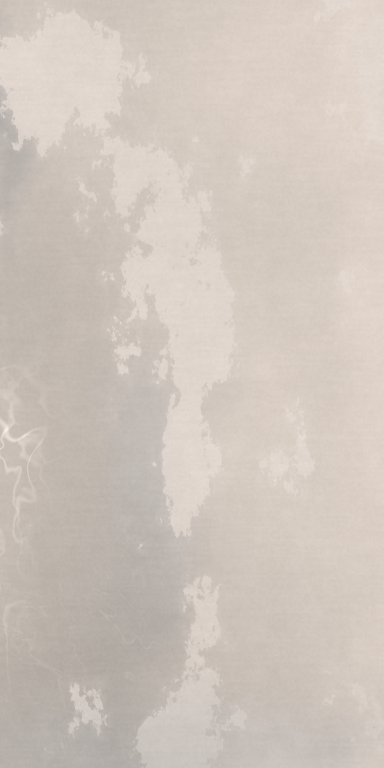
Write a Shadertoy shader that draws this texture.

```glsl
float hash(vec2 cell) {
    uvec2 q = uvec2(ivec2(cell) + 4096) * uvec2(1597334673u, 3812015801u);
    uint h = (q.x ^ q.y) * 1597334673u;
    h = (h ^ (h >> 15)) * 2246822519u;
    return float((h ^ (h >> 13)) >> 8) / 16777216.0;
}

float noise(vec2 p) {
    vec2 i = floor(p), f = fract(p);
    f = f * f * (3.0 - 2.0 * f);
    return mix(mix(hash(i), hash(i + vec2(1, 0)), f.x),
               mix(hash(i + vec2(0, 1)), hash(i + vec2(1, 1)), f.x), f.y);
}

float fbm(vec2 p, float gain) {
    float sum = 0.0, total = 0.0, amp = 1.0;
    for (int i = 0; i < 6; i++) {
        sum += amp * noise(p);
        total += amp;
        amp *= gain;
        p = mat2(1.6, 1.2, -1.2, 1.6) * p + 7.3;
    }
    return sum / total;
}

// Soft elliptical spot
float blob(vec2 p, vec2 center, vec2 radius) {
    vec2 d = (p - center) / radius;
    return exp(-dot(d, d));
}

// Thin curling line along the middle level of warped noise
float wisp(vec2 p, float width) {
    p += 0.08 * vec2(noise(p * 9.0), noise(p * 9.0 + 31.0));
    float n = 0.8 * noise(p * vec2(11.0, 7.0)) + 0.2 * noise(p * 30.0);
    return 1.0 - smoothstep(0.0, width, abs(n - 0.5));
}

void mainImage(out vec4 fragColor, in vec2 fragCoord) {
    vec2 p = fragCoord / iResolution.x;
    p.y *= 2.0 * iResolution.x / iResolution.y;
    float cloud = fbm(p * vec2(3.0, 2.2) + 5.0, 0.5) - 0.5;
    vec2 q = p + 0.12 * (vec2(noise(p * 5.0), noise(p * 5.0 + 19.0)) - 0.5);

    // Broad stain: taupe on the left, pale beige on the right and top
    float right = smoothstep(0.3, 0.68, q.x);
    float tone = 0.34 + 0.48 * right + 0.36 * smoothstep(0.9, 1.8, q.y) * (1.0 - 0.7 * right);
    tone += 0.2 * smoothstep(0.8, 1.0, q.x) + 0.45 * cloud;
    tone -= 0.28 * blob(q, vec2(0.2, 0.3), vec2(0.35, 0.28));
    tone -= 0.25 * blob(q, vec2(0.8, 0.08), vec2(0.4, 0.13));
    tone -= 0.7 * blob(q, vec2(0.0, 1.78), vec2(0.05, 0.28));
    vec3 color = mix(vec3(0.69, 0.66, 0.63), vec3(0.865, 0.818, 0.778), clamp(tone, 0.0, 1.1));

    // Cool grey tints
    float cool = blob(q, vec2(0.4, 0.75), vec2(0.12, 0.4))
               + blob(q, vec2(0.0, 1.75), vec2(0.07, 0.3))
               + blob(q, vec2(0.5, 0.0), vec2(0.6, 0.13));
    color += vec3(-0.015, -0.002, 0.015) * cool;

    // Where the plaster survives
    float cover = blob(p, vec2(0.2, 1.82), vec2(0.24, 0.2))
                + blob(p, vec2(0.41, 1.36), vec2(0.12, 0.24))
                + 0.9 * blob(p, vec2(0.55, 1.2), vec2(0.07, 0.3))
                + 0.95 * blob(p, vec2(0.48, 0.8), vec2(0.06, 0.3))
                + 0.75 * blob(p, vec2(0.52, 0.35), vec2(0.08, 0.25))
                + 0.95 * blob(p, vec2(0.45, 0.05), vec2(0.2, 0.14))
                + 0.55 * blob(p, vec2(0.8, 0.6), vec2(0.15, 0.4))
                + 0.8 * blob(p, vec2(0.98, 1.7), vec2(0.18, 0.4))
                + 0.5 * blob(p, vec2(0.3, 0.92), vec2(0.08, 0.15));
    cover = min(cover, 1.0);

    // Ragged flakes with a crisp edge, over a faint halo
    float ragged = fbm(p * vec2(9.0, 6.5) + 2.0, 0.68) - 0.5;
    float level = 0.52 * cover + 1.25 * ragged - 0.33;
    float flake = smoothstep(-0.02, 0.05, level);
    float halo = smoothstep(-0.25, 0.1, level);
    vec3 plaster = vec3(0.885, 0.845, 0.815) + 0.06 * cloud;
    plaster -= vec3(0.075, 0.06, 0.05) * blob(p, vec2(0.5, 0.0), vec2(0.7, 0.2));
    color = mix(color, plaster, 0.22 * halo + 0.6 * flake);

    // Pale wisps on the left edge and faint scratches below
    float edge = blob(p, vec2(0.02, 0.84), vec2(0.09, 0.17))
               + 0.5 * blob(p, vec2(0.0, 0.5), vec2(0.06, 0.25));
    float strands = wisp(p, 0.06) + 0.7 * wisp(p * 1.7 + 4.0, 0.08);
    float scratches = wisp(mat2(0.8, 0.6, -0.6, 0.8) * p * vec2(1.2, 2.4) + 9.0, 0.03);
    float low = blob(p, vec2(0.22, 0.32), vec2(0.22, 0.22));
    color += vec3(0.12, 0.115, 0.11) * edge * (0.25 + strands);
    color += 0.035 * low * scratches;

    // Brushed mottling and fine grain
    color += 0.03 * (fbm(p * vec2(28.0, 20.0), 0.7) - 0.5);
    color += 0.018 * (noise(p * 190.0) - 0.5);
    color += 0.012 * (noise(p * vec2(15.0, 150.0)) - 0.5);
    fragColor = vec4(clamp(color, 0.0, 1.0), 1.0);
}
```
